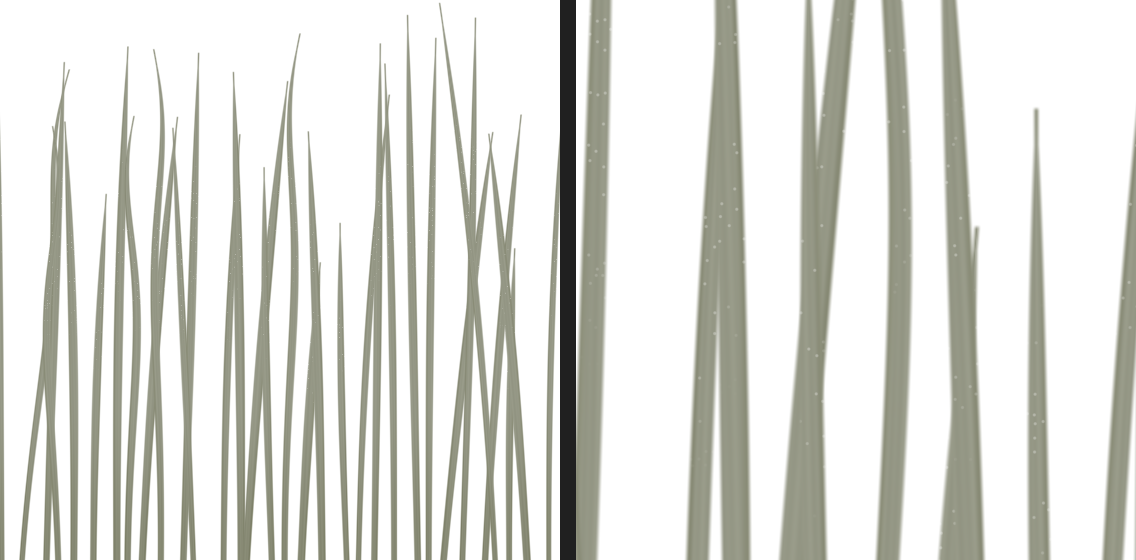
Left: the whole. Right: its middle third, enlarged.
Write a Shadertoy shader that draws this pattern.

```glsl
// A stand of slender grey-green grass blades rising from the lower edge on white.
// Each blade is a tapered strip around a bowed centre line; an irrational sequence
// varies its traits, layered sines streak it and cellular noise adds pale flecks.

#define BLADES 32
#define HALF_WIDTH 0.0072
#define MAX_LEAN 0.10
#define SOFTNESS 0.0017
#define TAPER 5.0
#define FLECK_GRID 230.0
#define PAPER vec3(1.0)
#define BODY vec3(0.585, 0.595, 0.525)
#define SHADE vec3(0.49, 0.50, 0.405)

// Four evenly spread but irregular values per blade
vec4 traits(float id, float offset) {
    return fract(id * id * vec4(0.6180, 0.7549, 0.4142, 0.2361)
               + id * vec4(0.3247, 0.1731, 0.5698, 0.8393) + offset);
}

vec2 hash22(vec2 p) {
    vec2 k = vec2(dot(p, vec2(127.1, 311.7)), dot(p, vec2(269.5, 183.3)));
    return fract(sin(k) * 43758.55);
}

// Sparse round flecks, one candidate per cell
float flecks(vec2 p) {
    vec2 cell = floor(p);
    vec2 h = hash22(cell);
    float d = length(fract(p) - mix(vec2(0.3), vec2(0.7), h));
    float present = step(0.88, hash22(cell + 37.0).x);
    return present * (1.0 - smoothstep(0.08, 0.32, d));
}

// Horizontal drift of the centre line at relative height t
float drift(float t, float lean, float bow, float wave) {
    return lean * mix(t, t * t, 0.4)
         + bow * sin(3.1416 * t)
         + wave * sin(6.2832 * t * t);
}

// Blends one blade over the colour already present
vec3 paintBlade(vec3 under, vec2 p, float id, float soft) {
    vec4 a = traits(id, 0.13);
    vec4 b = traits(id + 41.0, 0.57);

    // Traits: root, height, lean and bend
    float root = (id - 0.5 + 0.95 * (a.x - 0.5)) / float(BLADES);
    float height = 1.0 - 0.25 * a.y - 0.26 * step(0.88, b.x);
    float side = a.w < 0.4 ? -1.0 : 1.0;
    float lean = side * mix(0.010, MAX_LEAN, pow(a.z, 2.5));
    float bow = 0.012 * (b.y - 0.5);
    float wave = 0.011 * step(0.9, b.z) * side;

    // Distance to the tapered outline
    float t = clamp(p.y / height, 0.0, 1.0);
    float offset = drift(t, lean, bow, wave);
    float slope = (drift(t + 0.01, lean, bow, wave) - offset) / (0.01 * height);
    float across = (p.x - root - offset) / sqrt(1.0 + slope * slope);
    float width = HALF_WIDTH * mix(0.78, 1.24, b.w);
    width *= mix(0.76, 1.0, smoothstep(0.0, 0.5, t)) * (1.0 - pow(t, TAPER));
    width = max(width, 0.0011);
    float cover = 1.0 - smoothstep(-soft, soft, abs(across) - width);
    cover *= 1.0 - smoothstep(height - soft, height + soft, p.y);

    // Shading: dark rim on one side, darker foot and tip, fine streaks
    float s = across / width;
    float rimSide = b.x < 0.65 ? 1.0 : -1.0;
    float rim = 1.0 - smoothstep(-0.85, -0.35, s * rimSide);
    float foot = 1.0 - smoothstep(0.0, 0.30, p.y);
    float tip = smoothstep(0.94, 1.0, t);
    float shade = clamp(0.5 * rim + 0.6 * foot + 0.45 * tip, 0.0, 1.0);
    vec3 blade = mix(BODY, SHADE, shade);
    blade += 0.008 * (sin(s * 4.0 + id) + sin(s * 9.0 + p.y * 11.0 + id * 2.0));

    // Pale flecks gather in the upper middle of the blade
    float band = smoothstep(0.48, 0.62, t) * (1.0 - smoothstep(0.72, 0.82, t));
    blade = mix(blade, PAPER, 0.3 * band * flecks(p * FLECK_GRID));

    return mix(under, blade, cover);
}

void mainImage(out vec4 fragColor, in vec2 fragCoord) {
    vec2 p = fragCoord / iResolution.xy;
    float soft = max(SOFTNESS, 0.75 / min(iResolution.x, iResolution.y));
    vec3 color = PAPER;
    for (int i = 1; i <= BLADES; i++) {
        color = paintBlade(color, p, float(i), soft);
    }
    fragColor = vec4(color, 1.0);
}
```
